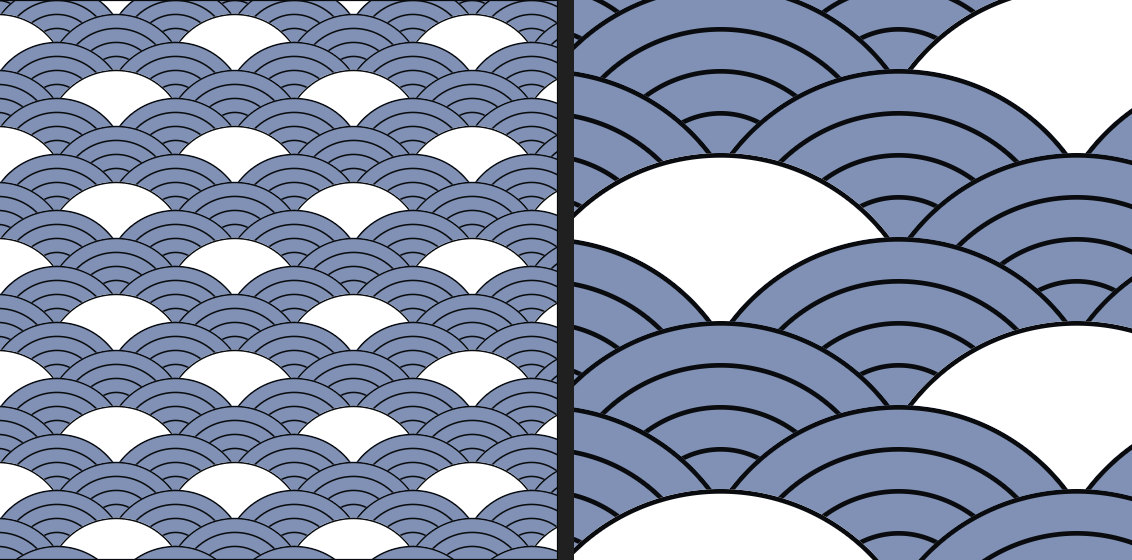
Left: the whole. Right: its middle third, enlarged.
Write a WebGL 1 fragment shader that draws this pattern.

```glsl
precision highp float;

uniform vec2 u_resolution;

// Lengths are fractions of the canvas height
#define COLUMN_STEP 0.2119
#define ROW_STEP 0.05
#define ORIGIN vec2(0.1016, 0.0242)
#define RADIUS 0.125
#define RING_STEP 0.025
#define LINE_WIDTH 0.0028
#define FRAME_WIDTH 0.002
#define INK vec3(0.04, 0.045, 0.055)
#define BLUE vec3(0.50, 0.57, 0.71)
#define WHITE vec3(1.0)

// Antialiased coverage of the region where the signed distance is negative
float coverage(float dist, float pixel) {
  return clamp(0.5 - dist / pixel, 0.0, 1.0);
}

// Paints the nearest scale of one row over the colour behind it
vec3 paintScale(vec3 behind, vec2 p, float row, float pixel) {
  float halfStep = 0.5 * COLUMN_STEP;
  float parity = mod(row, 2.0);
  float column = 2.0 * floor((p.x / halfStep - parity) * 0.5 + 0.5) + parity;
  vec2 center = vec2(column * halfStep, row * ROW_STEP - RADIUS);
  float rim = length(p - center) - RADIUS;

  // Plain scales alternate along every other row
  bool plain = parity > 0.5 && abs(mod(column + row, 4.0) - 2.0) < 0.5;
  float ring = abs(mod(rim + 0.5 * RING_STEP, RING_STEP) - 0.5 * RING_STEP);
  float stroke = (plain ? abs(rim) : ring) - 0.5 * LINE_WIDTH;

  vec3 scale = mix(plain ? WHITE : BLUE, INK, coverage(stroke, pixel));
  return mix(behind, scale, coverage(rim - 0.5 * LINE_WIDTH, pixel));
}

void main() {
  float pixel = 1.0 / u_resolution.y;
  vec2 uv = gl_FragCoord.xy * pixel;
  vec2 p = uv - ORIGIN;

  // Upper rows lie behind lower rows
  float frontRow = floor(p.y / ROW_STEP);
  vec3 color = BLUE;
  for (int i = 0; i < 5; i++) {
    color = paintScale(color, p, frontRow + 4.0 - float(i), pixel);
  }

  // Thin frame along the top, right and bottom
  float right = u_resolution.x * pixel - uv.x;
  float edge = min(right, min(uv.y, 1.0 - uv.y));
  color = mix(color, INK, coverage(edge - FRAME_WIDTH, pixel));

  gl_FragColor = vec4(color, 1.0);
}
```
